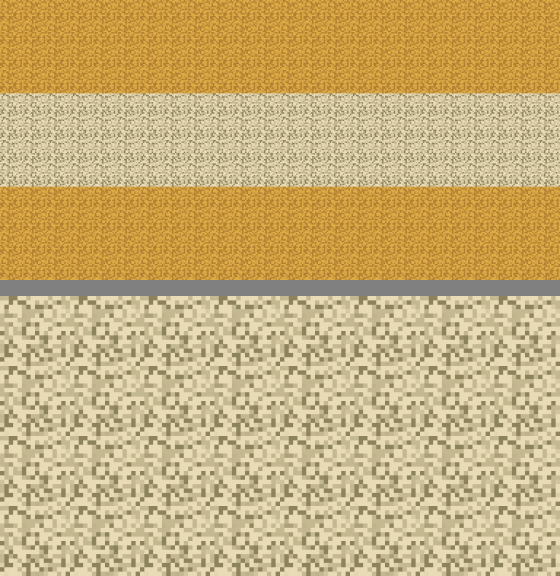
Top, the full canvas; bottom, a detail of the centre.
A WebGL 2 fragment shader for this pattern:

```glsl
#version 300 es
precision highp float;
// Three horizontal bands, gold / cream / gold, of speckled grainy tiles.
// A 24 x 12 grid repeats one tile of 16 x 16 hashed grains; each pixel
// blends its four nearest grains by coverage to smooth their edges.

uniform vec2 u_resolution;
out vec4 fragColor;

float hash(vec2 p) {
    vec3 q = fract(vec3(p.xyx) * 0.1031);
    q += dot(q, q.yzx + 33.33);
    return fract((q.x + q.y) * q.z);
}

// Grain tone, identical in every tile, with faint darker rows
float grainTone(vec2 grain) {
    vec2 local = mod(grain, 16.0);
    float rows = 0.07 * cos(6.2832 * 3.0 * local.y / 16.0);
    return hash(local + 7.0) + rows;
}

vec3 goldGrain(float tone) {
    vec3 shade = vec3(0.69, 0.50, 0.19);
    vec3 light = vec3(0.87, 0.67, 0.28);
    return mix(shade, light, smoothstep(0.25, 0.62, tone));
}

vec3 creamGrain(float tone) {
    vec3 shade = vec3(0.55, 0.51, 0.36);
    vec3 middle = vec3(0.77, 0.72, 0.57);
    vec3 light = vec3(0.91, 0.86, 0.71);
    vec3 color = mix(shade, middle, smoothstep(0.15, 0.25, tone));
    return mix(color, light, smoothstep(0.48, 0.60, tone));
}

// The middle third of the grain rows is cream
vec3 grainColor(vec2 grain) {
    float tone = grainTone(grain);
    bool inCreamBand = grain.y >= 64.0 && grain.y < 128.0;
    return inCreamBand ? creamGrain(tone) : goldGrain(tone);
}

void main() {
    vec2 gridSize = vec2(24.0, 12.0) * 16.0;
    vec2 position = gl_FragCoord.xy / u_resolution * gridSize;
    vec2 pixelSize = gridSize / u_resolution;

    // Share of the pixel lying beyond the nearest grain border
    vec2 corner = floor(position - 0.5);
    vec2 offset = position - corner - 1.0;
    vec2 cover = clamp(offset / pixelSize + 0.5, 0.0, 1.0);

    vec3 lower = mix(grainColor(corner), grainColor(corner + vec2(1.0, 0.0)), cover.x);
    vec3 upper = mix(grainColor(corner + vec2(0.0, 1.0)), grainColor(corner + 1.0), cover.x);
    fragColor = vec4(mix(lower, upper, cover.y), 1.0);
}
```
